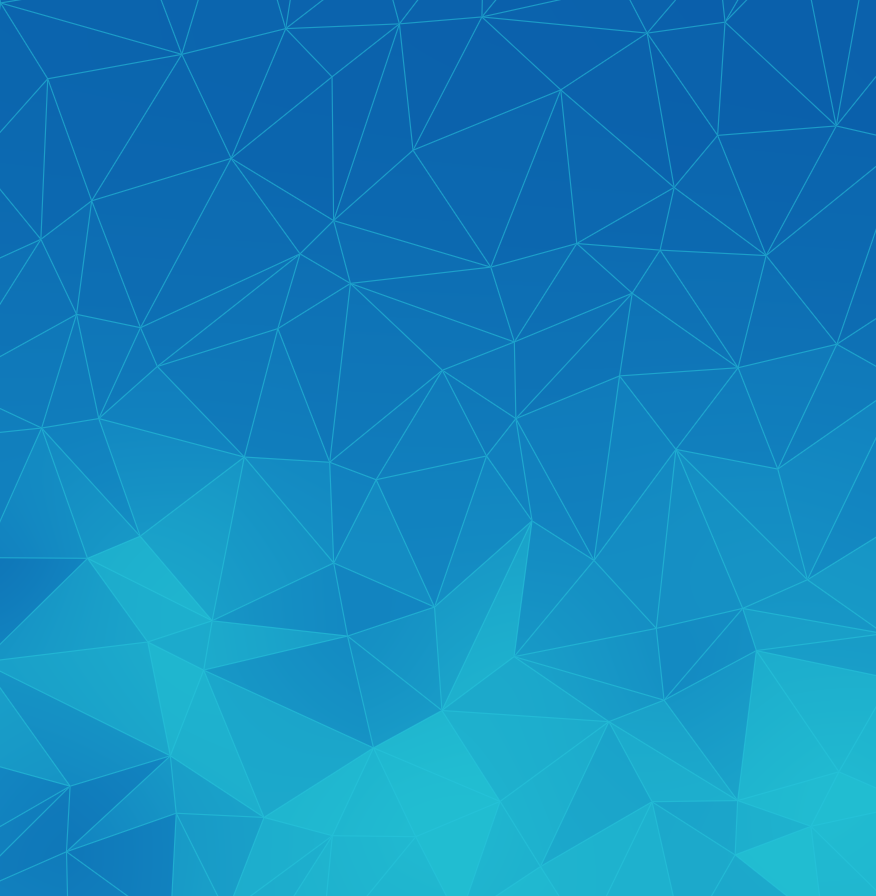
Give the GLSL for this background, as a Shadertoy shader.

```glsl
// Low-poly blue to turquoise backdrop: shaded triangles joined by thin cyan lines.

const float CELL = 0.112;       // mean spacing of mesh vertices
const float JITTER = 0.86;      // vertex scatter, below 1 keeps the mesh valid
const float TILT = 0.42;        // rotation that hides the underlying grid
const float LINE_WIDTH = 0.0013;

const vec3 DEEP_BLUE = vec3(0.04, 0.375, 0.67);
const vec3 AZURE     = vec3(0.07, 0.52, 0.755);
const vec3 TURQUOISE = vec3(0.13, 0.74, 0.82);
const vec3 LINE_CYAN = vec3(0.15, 0.77, 0.86);

float hash(vec2 p) {
    return fract(sin(dot(p, vec2(127.1, 311.7))) * 43758.5453);
}

vec2 hash2(vec2 p) {
    return vec2(hash(p), hash(p + 17.3));
}

mat2 rotation(float angle) {
    float c = cos(angle), s = sin(angle);
    return mat2(c, s, -s, c);
}

// Scattered mesh vertex in canvas units
vec2 meshVertex(vec2 id, mat2 tilt) {
    return tilt * ((id + JITTER * (hash2(id) - 0.5)) * CELL);
}

float cross2(vec2 a, vec2 b) {
    return a.x * b.y - a.y * b.x;
}

float area(vec2 a, vec2 b, vec2 c) {
    return cross2(b - a, c - a);
}

// Distance to the line a-b, positive on its left
float edgeSide(vec2 p, vec2 a, vec2 b) {
    return cross2(b - a, p - a) / length(b - a);
}

// Positive inside a counter-clockwise triangle
float triangleDepth(vec2 p, vec2 a, vec2 b, vec2 c) {
    return min(edgeSide(p, a, b), min(edgeSide(p, b, c), edgeSide(p, c, a)));
}

float glow(vec2 p, vec2 center, float radius) {
    vec2 d = (p - center) / radius;
    return exp(-dot(d, d));
}

// Brightness from -1 (deep blue) to 1 (turquoise)
float lightField(vec2 p) {
    float light = mix(0.70, -0.85, smoothstep(0.0, 0.95, p.y));
    light -= 0.16 * p.x * p.y;
    // bright patches
    light += 0.45 * glow(p, vec2(0.49, 0.08), 0.12);
    light += 0.36 * glow(p, vec2(0.94, 0.12), 0.12);
    light += 0.52 * glow(p, vec2(0.19, 0.38), 0.12);
    light += 0.22 * glow(p, vec2(0.20, 0.22), 0.11);
    light += 0.32 * glow(p, vec2(0.57, 0.26), 0.09);
    light += 0.18 * glow(p, vec2(0.85, 0.42), 0.16);
    // shaded patches
    light -= 1.15 * glow(p, vec2(0.06, 0.04), 0.14);
    light -= 0.75 * glow(p, vec2(0.00, 0.36), 0.06);
    light -= 0.35 * glow(p, vec2(0.76, 0.26), 0.08);
    light -= 0.28 * glow(p, vec2(0.40, 0.27), 0.09);
    return light;
}

vec3 palette(float light) {
    vec3 cool = mix(AZURE, DEEP_BLUE, clamp(-light, 0.0, 1.1));
    return mix(cool, TURQUOISE, clamp(light, 0.0, 1.0));
}

// Flat facet tone with a gentle gradient across it
vec3 facetColor(vec2 p, vec2 middle, float seed) {
    float contrast = mix(0.34, 0.10, smoothstep(0.1, 0.7, middle.y));
    float light = lightField(mix(middle, p, 0.35));
    return palette(light + contrast * (seed - 0.5));
}

// Blends one triangle into the sum and tracks the distance to its nearest edge
void addTriangle(vec2 p, vec2 a, vec2 b, vec2 c, float seed, float pixel,
                 inout vec4 sum, inout float depth) {
    float d = triangleDepth(p, a, b, c);
    float coverage = clamp(0.5 + d / pixel, 0.0, 1.0);
    depth = max(depth, d);
    if (coverage > 0.0)
        sum += coverage * vec4(facetColor(p, (a + b + c) / 3.0, seed), 1.0);
}

void mainImage(out vec4 fragColor, in vec2 fragCoord) {
    float pixel = 1.0 / iResolution.y;
    vec2 p = fragCoord * pixel;
    mat2 tilt = rotation(TILT);
    vec2 home = floor(p * tilt / CELL);
    vec4 sum = vec4(0.0);
    float depth = -1.0;

    // Split each nearby quad along the diagonal giving the fuller triangles
    for (int j = -1; j <= 1; j++)
    for (int i = -1; i <= 1; i++) {
        vec2 id = home + vec2(float(i), float(j));
        vec2 a = meshVertex(id, tilt);
        vec2 b = meshVertex(id + vec2(1.0, 0.0), tilt);
        vec2 c = meshVertex(id + vec2(1.0, 1.0), tilt);
        vec2 d = meshVertex(id + vec2(0.0, 1.0), tilt);
        bool splitAC = min(area(a, b, c), area(a, c, d)) > min(area(a, b, d), area(b, c, d));
        addTriangle(p, a, b, splitAC ? c : d, hash(id + 5.7), pixel, sum, depth);
        addTriangle(p, splitAC ? a : b, c, d, hash(id + 9.2), pixel, sum, depth);
    }

    // Thin mesh lines over the facets
    vec3 color = sum.rgb / max(sum.a, 0.001);
    float line = clamp(0.5 + (0.5 * LINE_WIDTH - abs(depth)) / pixel, 0.0, 1.0);
    fragColor = vec4(mix(color, LINE_CYAN, 0.58 * line), 1.0);
}
```
